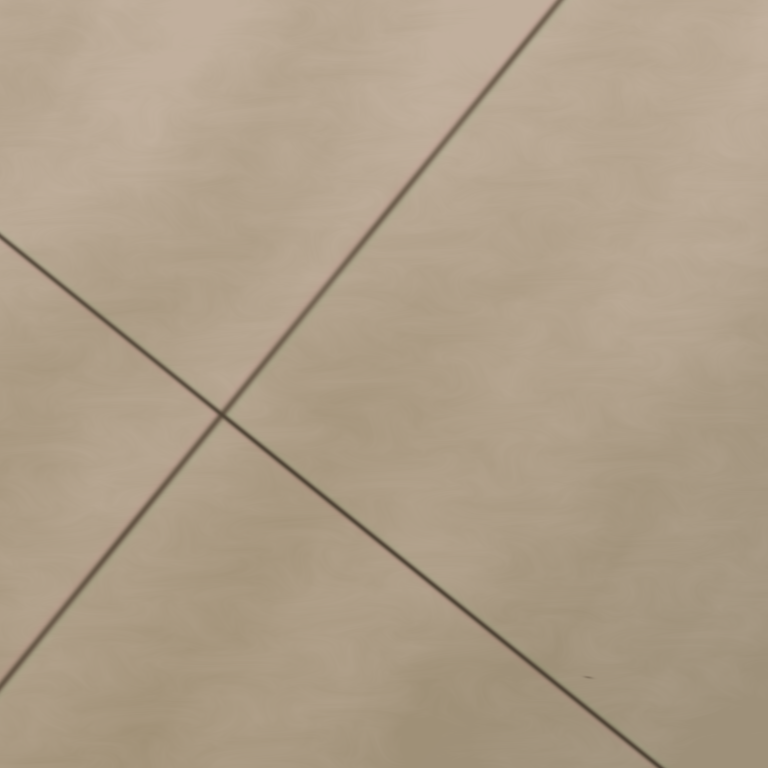
A Shadertoy shader for this texture:

```glsl
// Beige stone floor: large square tiles laid at a slant, parted by thin dark joints.
// Joints are soft profiles around a rotated grid, with faint colour fringes;
// the stone is a gradient with slanted veins and clouds of layered, warped sines.

#define TILE_SIZE 1.05
#define CORNER vec2(0.289, 0.460)
#define JOINT_WIDTH vec2(0.0046, 0.0034)
#define VEIN_FREQ 18.5
#define VEIN_AMOUNT 0.13
#define CLOUD_AMOUNT 0.13
#define GRAIN_AMOUNT 0.09
#define FRINGE_AMOUNT 0.024
#define STONE_LIGHT vec3(0.755, 0.687, 0.614)
#define STONE_DARK vec3(0.628, 0.565, 0.463)
#define JOINT_BROWN vec3(0.395, 0.335, 0.270)
#define JOINT_DARK vec3(0.300, 0.255, 0.200)

float hash(vec2 cell) {
    return fract(sin(dot(cell, vec2(127.1, 311.7))) * 4375.85);
}

// Layered sines, each octave turned and bent by itself; about -1 to 1.
float clouds(vec2 p, float falloff) {
    const mat2 turn = mat2(0.8, 0.6, -0.6, 0.8);
    float sum = 0.0, amp = 0.55;
    for (int i = 0; i < 5; i++) {
        p = turn * p * 1.75 + 1.9;
        p += 0.7 * sin(p.yx * 1.2 + float(i));
        sum += amp * sin(p.x) * cos(p.y);
        amp *= falloff;
    }
    return sum;
}

// Stone lightness from 0 (dark) to 1 (light).
float stoneLevel(vec2 uv, vec2 grid, vec2 tile) {
    float variation = hash(tile);
    float level = 0.53 + 0.66 * (uv.y - 0.5);

    // Broad veins run along the first joint and fade toward the right.
    float bend = 0.025 * sin(grid.y * 9.0 + variation * 6.0);
    float vein = cos((grid.x + bend - 0.32) * VEIN_FREQ);
    level += VEIN_AMOUNT * (0.8 + 0.3 * variation) * vein;
    level -= 0.20 * smoothstep(0.36, 0.62, grid.x);

    // Clouds stretched along the veins, then fine sideways mottling.
    level += CLOUD_AMOUNT * clouds(grid * vec2(4.2, 2.4) + variation * 7.0, 0.65);
    level += GRAIN_AMOUNT * clouds(uv * vec2(14.0, 36.0), 0.75);
    return clamp(level + 0.04 * (variation - 0.5), 0.0, 1.0);
}

void mainImage(out vec4 fragColor, in vec2 fragCoord) {
    vec2 uv = fragCoord / iResolution.y;
    vec2 p = uv - CORNER;

    // Grid axes: x crosses the rising joint, y crosses the falling one.
    vec2 grid = vec2(dot(p, vec2(0.775, -0.632)), dot(p, vec2(0.627, 0.779)));
    vec2 tile = floor(grid / TILE_SIZE);
    vec2 offset = grid - TILE_SIZE * round(grid / TILE_SIZE);

    // Stone
    vec3 color = mix(STONE_DARK, STONE_LIGHT, stoneLevel(uv, grid, tile));
    color += vec3(-0.008, 0.0, 0.012) * smoothstep(0.2, 0.8, grid.x);

    // Colour fringes: green on the positive side of a joint, pink on the other
    vec2 width = max(JOINT_WIDTH, vec2(0.8 / iResolution.y));
    vec2 side = offset / (width * 1.8);
    vec2 fringe = side * exp(0.5 - side * side);
    color += FRINGE_AMOUNT * (fringe.x + fringe.y) * vec3(-1.0, 0.7, -0.2);

    // Joints: soft profiles, the rising one paler above the crossing
    vec2 joint = exp(-offset * offset / (width * width));
    float wear = mix(0.95, 0.82, smoothstep(-0.03, 0.06, grid.y));
    wear += 0.04 * sin(grid.y * 23.0);
    color = mix(color, JOINT_BROWN, joint.x * wear);
    color = mix(color, JOINT_DARK, joint.y * mix(0.84, 0.95, smoothstep(-0.1, 0.1, grid.x)));

    // A small chip in the lower tile
    vec2 chip = uv - vec2(0.766, 0.118);
    chip.y += 0.15 * chip.x;
    chip /= vec2(0.006, 0.0016);
    color = mix(color, JOINT_BROWN, 0.5 * exp(-dot(chip, chip)));

    fragColor = vec4(color, 1.0);
}
```
